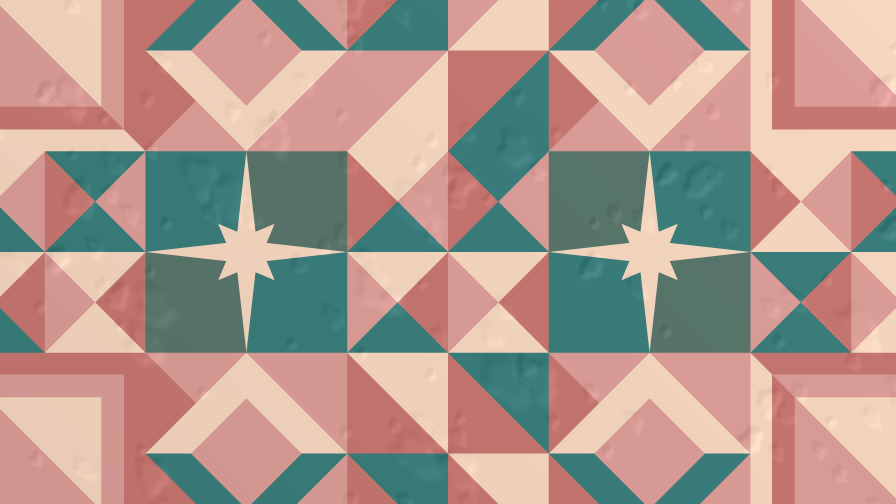
A Shadertoy shader for this pattern:

```glsl
// Geometric quilt of stars, diamonds, frames and triangles under scattered water drops.

const vec3 PINK  = vec3(0.84, 0.60, 0.58);
const vec3 CREAM = vec3(0.94, 0.82, 0.73);
const vec3 TEAL  = vec3(0.22, 0.48, 0.47);
const vec3 ROSE  = vec3(0.76, 0.45, 0.43);
const vec3 MOSS  = vec3(0.34, 0.45, 0.41);
const float ROWS = 5.0;   // patches across the canvas height
const int SAMPLES = 4;    // antialiasing samples per axis

vec2 hash2(vec2 p) {
    vec3 q = fract(p.xyx * vec3(0.1031, 0.1030, 0.0973));
    q += dot(q, q.yzx + 33.33);
    return fract((q.xx + q.yz) * q.zy);
}

// Four long needles with four short diagonal rays
bool insideStar(vec2 q) {
    q = abs(q);
    q = vec2(max(q.x, q.y), min(q.x, q.y));
    vec2 d = vec2(q.x + q.y, q.x - q.y) * 0.7071;
    return q.y < 0.113 * (1.0 - q.x) || d.y < 0.41 * (0.396 - d.x);
}

vec3 starBlock(vec2 q, float side) {
    if (insideStar(q)) return CREAM;
    return q.x * q.y * side > 0.0 ? TEAL : MOSS;
}

// Banded diamond: cream toward the middle row, teal away from it
vec3 diamondBlock(vec2 q) {
    float r = abs(q.x) + abs(q.y);
    if (r < 0.55) return PINK;
    if (r < 1.0) return q.y < 0.0 ? CREAM : TEAL;
    return q.x < 0.0 && abs(q.x) > abs(q.y) ? ROSE : PINK;
}

// Mitred square frame split along one diagonal
vec3 frameBlock(vec2 q) {
    float r = max(abs(q.x), abs(q.y));
    bool upper = q.x + q.y > 0.0;
    if (r < 0.56) return upper ? CREAM : PINK;
    if (r < 0.785) return upper ? PINK : ROSE;
    return upper ? ROSE : CREAM;
}

// Patch cut into four triangles by both diagonals
vec3 hourglassPatch(vec2 p) {
    vec2 cell = floor(p);
    vec2 q = fract(p) - 0.5;
    bool topRow = cell.y > -0.5;
    if (abs(q.x) > abs(q.y)) return (q.x < 0.0) == topRow ? ROSE : PINK;
    bool even = mod(cell.x, 2.0) < 0.5;
    bool teal = even == topRow;
    if (!even && cell.x < 0.0) teal = q.y < 0.0;
    return teal ? TEAL : CREAM;
}

// Patch cut in two, mirrored about the middle row
vec3 halfPatch(vec2 p) {
    vec2 m = vec2(p.x, abs(p.y));
    vec2 f = fract(m);
    bool odd = mod(floor(m.x) + floor(m.y), 2.0) > 0.5;
    if (f.x > f.y) return odd ? TEAL : CREAM;
    return odd || p.y < 0.0 ? ROSE : PINK;
}

vec3 quilt(vec2 p) {
    vec2 side = vec2(p.x < 0.0 ? -1.0 : 1.0, p.y < 0.0 ? -1.0 : 1.0);
    bool motifColumn = mod(p.x + 3.0, 4.0) < 2.0;
    if (abs(p.y) < 1.0)
        return motifColumn ? starBlock(p - vec2(2.0 * side.x, 0.0), side.x) : hourglassPatch(p);
    if (motifColumn) return diamondBlock(vec2(p.x - 2.0 * side.x, abs(p.y) - 2.0));
    if (abs(p.x) < 1.0) return halfPatch(p);
    return frameBlock(p - side * vec2(4.0, 2.0));
}

// Height of one layer of uneven drops, one candidate per cell
float dropLayer(vec2 p, float density, float seed) {
    vec2 cell = floor(p);
    float height = 0.0;
    for (int j = -1; j <= 1; j++)
    for (int i = -1; i <= 1; i++) {
        vec2 id = cell + vec2(i, j);
        vec2 place = hash2(id + seed);
        vec2 kind = hash2(id + seed + 57.0);
        vec2 d = p - id - place;
        d.x += d.y * (kind.y - 0.5);
        float angle = atan(d.y, d.x);
        float wobble = 1.0 + 0.13 * sin(3.0 * angle + 40.0 * place.x) + 0.08 * sin(5.0 * angle + 30.0 * place.y);
        float r = length(d * vec2(1.0, 0.8)) / (mix(0.12, 0.32, kind.y) * wobble);
        height = max(height, step(kind.x, density) * smoothstep(1.0, 0.45, r));
    }
    return height;
}

float drops(vec2 p) {
    return dropLayer(p * 1.3, 0.28, 11.0) + 0.6 * dropLayer(p * 2.8, 0.32, 83.0);
}

void mainImage(out vec4 fragColor, in vec2 fragCoord) {
    float scale = ROWS / iResolution.y;
    vec2 p = (fragCoord - 0.5 * iResolution.xy) * scale;

    // Supersampled patchwork
    vec3 color = vec3(0.0);
    for (int j = 0; j < SAMPLES; j++)
    for (int i = 0; i < SAMPLES; i++)
        color += quilt(p + ((vec2(i, j) + 0.5) / float(SAMPLES) - 0.5) * scale);
    color /= float(SAMPLES * SAMPLES);

    // Embossed drops and a gentle diagonal light
    vec2 lightStep = vec2(0.02, -0.025);
    float relief = drops(p - lightStep) - drops(p + lightStep);
    color += 0.06 * relief + 0.012 * drops(p);
    color *= 1.0 + 0.004 * (p.x + p.y);
    fragColor = vec4(clamp(color, 0.0, 1.0), 1.0);
}
```
